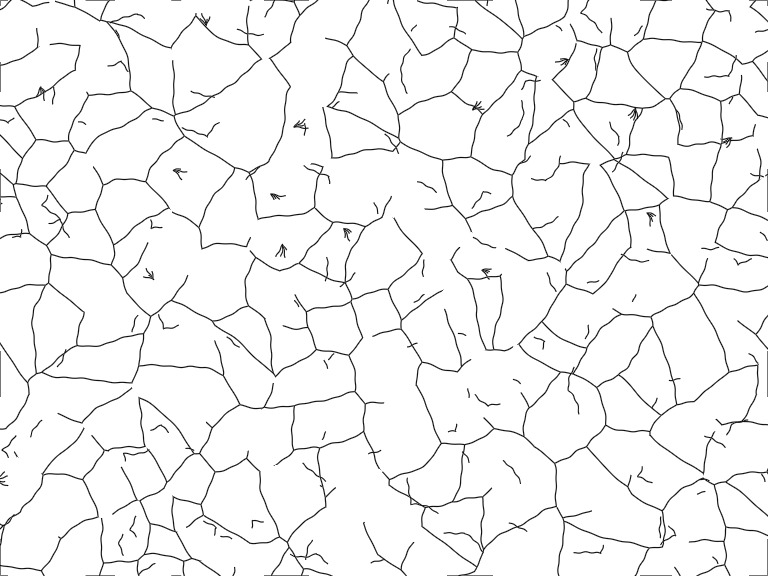
Write a Shadertoy shader that draws this pattern.

```glsl
// Hairline cracks on white: borders of irregular Voronoi cells, bent by layered
// sines and broken in places, plus short stray cracks scattered inside the cells.
// Lengths are in grid cells; ROWS cells fit the canvas height.

const float ROWS = 13.0;            // grid cells per canvas height
const float LINE_WIDTH = 0.0245;    // crack thickness
const float SOFTNESS = 1.15;        // edge ramp in output samples
const float DROPPED_SEEDS = 0.25;   // share of empty grid cells, gives large plates
const float BROKEN_EDGES = 0.27;    // share of borders that stop midway
const float STRAY_SHARE = 0.62;     // share of grid cells holding a stray crack
const float TANGLE_SHARE = 0.07;    // share holding a dense tuft of tiny cracks
const float FAR = 100.0;
const vec3 PAPER = vec3(1.0);
const vec3 INK = vec3(0.0);

float hash1(vec2 p) {
    vec3 q = fract(p.xyx * vec3(0.1031, 0.1030, 0.0973));
    q += dot(q, q.yzx + 33.33);
    return fract((q.x + q.y) * q.z);
}

vec2 hash2(vec2 p) {
    return vec2(hash1(p + 17.3), hash1(p + 71.9));
}

// Layered sines bend the straight cell borders.
vec2 warp(vec2 p) {
    vec2 bent = p + 0.20 * sin(1.3 * p.yx + 2.0 * sin(0.7 * p));
    bent += 0.045 * sin(4.1 * p.yx + 2.0 * p + 1.0);
    return bent + 0.010 * sin(15.0 * p.yx + 6.0 * p);
}

bool hasSeed(vec2 id) {
    return hash1(id + 131.7) > DROPPED_SEEDS;
}

// Distance to the nearest unbroken part of a cell border.
float plateCracks(vec2 p) {
    const float STEP = 0.01;
    vec2 w = warp(p);
    vec2 warpX = (warp(p + vec2(STEP, 0.0)) - w) / STEP;
    vec2 warpY = (warp(p + vec2(0.0, STEP)) - w) / STEP;

    // Nearest seed
    vec2 home = floor(w), homeSeed = vec2(FAR);
    float nearest = FAR;
    for (int j = -2; j <= 2; j++)
    for (int i = -2; i <= 2; i++) {
        vec2 id = floor(w) + vec2(i, j);
        vec2 seed = id + hash2(id) - w;
        if (hasSeed(id) && dot(seed, seed) < nearest) {
            nearest = dot(seed, seed);
            home = id;
            homeSeed = seed;
        }
    }

    // Borders with the surrounding seeds
    float dist = FAR;
    for (int j = -3; j <= 3; j++)
    for (int i = -3; i <= 3; i++) {
        vec2 id = home + vec2(i, j);
        if ((i == 0 && j == 0) || !hasSeed(id)) continue;
        vec2 seed = id + hash2(id) - w;
        vec2 normal = normalize(seed - homeSeed);
        vec2 middle = 0.5 * (seed + homeSeed);
        float across = dot(middle, normal);
        across /= length(vec2(dot(normal, warpX), dot(normal, warpY)));

        // Both sides of a border share one hash and one tangent
        vec2 pairId = home + id;
        float side = sign(dot(id - home, vec2(1.0, 0.37)));
        float along = -side * dot(middle, vec2(-normal.y, normal.x));
        float end = hash1(pairId + 7.7) < BROKEN_EDGES
                  ? 0.9 * hash1(pairId + 41.3) - 0.5 : FAR;
        dist = min(dist, length(vec2(across, max(along - end, 0.0))));
    }
    return dist;
}

// Bowed stroke from the origin at the given angle.
float stroke(vec2 p, float angle, float len, float bow) {
    float c = cos(angle), s = sin(angle);
    vec2 q = vec2(c * p.x + s * p.y, c * p.y - s * p.x);
    float x = clamp(q.x, 0.0, len);
    float curve = bow * x * (len - x) + 0.012 * sin(23.0 * x + angle);
    return length(vec2(q.x - x, q.y - curve));
}

// Single strokes, forks and tufts growing from scattered knots.
float strayCracks(vec2 p) {
    float dist = FAR;
    for (int j = -1; j <= 1; j++)
    for (int i = -1; i <= 1; i++) {
        vec2 id = floor(p) + vec2(i, j);
        float kind = hash1(id + 211.1);
        if (kind > STRAY_SHARE) continue;
        bool tangle = kind < TANGLE_SHARE;
        int count = tangle ? 4 : (kind < 0.27 ? 2 : 1);
        float heading = 6.2832 * hash1(id + 305.9);
        vec2 knot = p - id - hash2(id + 57.0);
        for (int k = 0; k < count; k++) {
            vec2 r = hash2(id + 13.7 * float(k) + 400.0);
            float len = tangle ? 0.12 + 0.2 * r.x : 0.16 + 0.5 * r.x * r.x;
            float turn = float(k) * (tangle ? 0.35 : 1.5 + r.y);
            dist = min(dist, stroke(knot, heading + turn, len, 1.6 * (r.y - 0.5)));
        }
    }
    return dist;
}

// Broken line along the canvas rim.
float rimCracks(vec2 p, vec2 size) {
    vec2 toRim = min(p, size - p);
    float s = toRim.x < toRim.y ? p.y : p.x + 9.0;
    float gap = 0.7 - sin(1.7 * s) - sin(2.9 * s + 1.0);
    return min(toRim.x, toRim.y) + max(gap, 0.0);
}

void mainImage(out vec4 fragColor, in vec2 fragCoord) {
    float unit = ROWS / iResolution.y;
    vec2 p = fragCoord * unit;
    float dist = min(plateCracks(p), strayCracks(p));
    dist = min(dist, rimCracks(p, iResolution.xy * unit));

    // Coverage of a thin band under a soft sampling ramp
    vec2 bandSides = dist + vec2(0.5, -0.5) * LINE_WIDTH;
    vec2 ramp = clamp(bandSides / (unit * SOFTNESS) + 0.5, 0.0, 1.0);
    fragColor = vec4(mix(PAPER, INK, ramp.x - ramp.y), 1.0);
}
```
